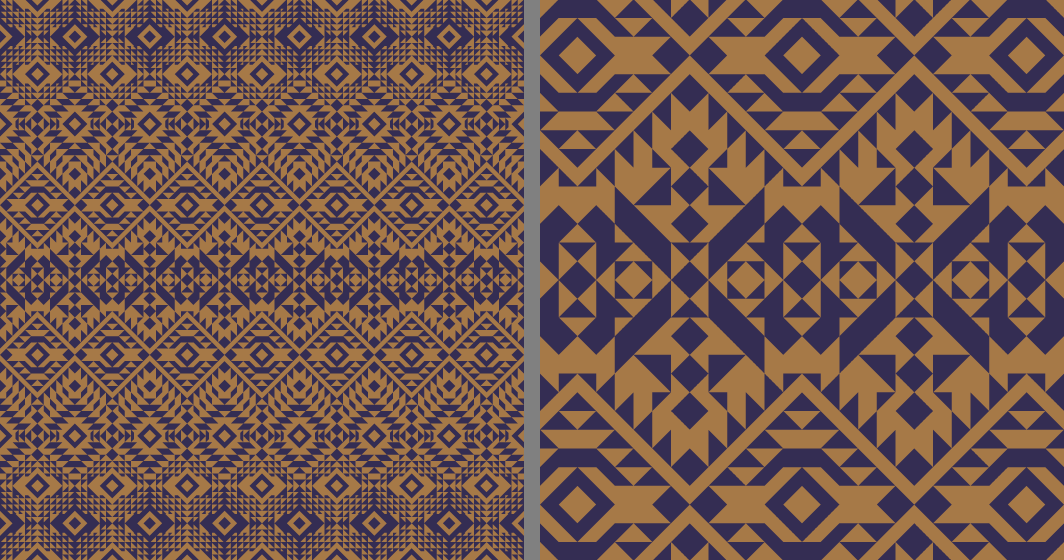
Left: the whole. Right: its middle third, enlarged.
Give the GLSL for this pattern, as a WebGL 2 fragment shader.

```glsl
#version 300 es
precision highp float;
// Two-colour woven geometric bands: seven mirrored columns of triangles and
// diamonds, folded about the middle row. Each band is a yes/no test on a
// 45-degree lattice, and the edges are smoothed by supersampling.

uniform vec2 u_resolution;
out vec4 fragColor;

const vec3 OCHRE = vec3(0.652, 0.475, 0.278);
const vec3 INDIGO = vec3(0.205, 0.175, 0.325);
const float REPEATS = 7.0;
const float PERIOD = 12.0;   // lattice units in one repeat
const int SAMPLES = 4;       // per axis

bool between(float x, float lo, float hi) {
  return x > lo && x < hi;
}

// Column of hourglasses, e is the distance from the column axis
bool hourglass(float e, float v) {
  return e < abs(mod(v, 2.0) - 1.0);
}

// Squares holding nested diamonds, separated by hourglass columns
bool middleBand(float u, float v) {
  float a = abs(u - 3.0);
  if (a > 2.0) return hourglass(min(u, 6.0 - u), v);
  float d = a + v;
  return d > 2.0 || (max(a, v) < 1.0 && d > 1.0);
}

// Outlined diamond: a ring, edge triangles and slanted bars in unit rows
bool barDiamond(float p, float q) {
  if (p + q < 2.0) return p + q > 1.0;
  float row = floor(q);
  float f = fract(q);
  if (between(p, 4.0 - row + f, 6.0 - row - f)) return true;
  if (row == 1.0) return between(p, 2.0 - f, 3.0 - f);
  return row == 2.0 && p < 2.0 - f;
}

// Upright columns of triangles and slanted bars hanging from a zigzag,
// beside a central string of small diamonds
bool barColumns(float w, float v) {
  if (w < 1.0) {
    float centre = v > 9.0 ? 10.0 : min(2.0 * floor(v * 0.5) + 1.0, 7.0);
    return w + abs(v - centre) < 1.0;
  }
  float f = fract(w);
  float drop = 11.0 - floor(w) - v;
  if (between(drop, f, 2.0 - f)) return true;
  return drop + f > 4.0 && mod(drop + f, 4.0) < 2.0;
}

// Tent between the middle band and the zigzag, with a wide triangle inside
bool tent(float w, float v) {
  float u = 6.0 - w;
  if (u < 1.0 && v < 5.0) return u > abs(v - 3.0);
  if (between(w, 1.0, 3.0)) {
    if (v < 4.0) return v - 2.0 < w - 1.0;
    if (v < 6.0) return v - 4.0 < 3.0 - w;
  }
  return barColumns(w, v);
}

// Saw-edged medallion of slanted bars, with arrowheads at its sides
bool sawDiamond(float p, float q) {
  if (p + q < 2.0) return p + q > 1.0;
  float row = floor(q);
  float f = fract(q);
  if (row == 0.0) return between(p, 2.5, 5.0) && fract(p) > q;
  return row < 6.0 && between(p, 3.0 - row + f, 5.0 - row + f);
}

// Fine right triangles gathered around rings on alternating centres
bool triangleQuilt(float u, float v) {
  float w = 6.0 - u;
  float h = abs(v - 39.0);
  float k = abs(6.0 - h);
  bool darkCentre = w + h < u + k;
  vec2 c = darkCentre ? vec2(w, h) : vec2(u, k);
  float d = c.x + c.y;
  if (d < 3.0) return between(d, 1.0, 2.0) != darkCentre;
  if (c.y < 1.5 && c.x < 4.0) return (d < 4.0) == darkCentre;
  vec2 f = fract(c);
  return darkCentre ? f.x + f.y < 1.15 : f.x + f.y > 1.0;
}

// Chooses the band; u runs from column axis to seam, v from the middle row
bool isIndigo(float u, float v) {
  float w = 6.0 - u;
  if (v < 2.0) return middleBand(u, v);
  float q = abs(v - 12.0);
  if (u + q < 6.0) return barDiamond(u, q);
  if (u + q < 7.0) return false;             // zigzag outline
  if (v < 12.0) return tent(w, v);

  // Toothed zigzag above the outlined diamonds
  if (u < 1.0 && between(v, 20.0, 29.0)) return hourglass(u, v);
  float below = 24.0 - v;
  if (below + floor(w) - fract(w) > 6.0) return barColumns(w, below);

  float rise = abs(v - 25.0);
  if (w + rise < 7.0) return sawDiamond(w, rise);
  return v > 25.0 && triangleQuilt(u, v);
}

void main() {
  float scale = REPEATS * PERIOD / u_resolution.x;
  float ink = 0.0;
  for (int j = 0; j < SAMPLES; j++) {
    for (int i = 0; i < SAMPLES; i++) {
      vec2 offset = (vec2(i, j) + 0.5) / float(SAMPLES) - 0.5;
      vec2 p = gl_FragCoord.xy + offset;
      float u = abs(mod(p.x * scale, PERIOD) - 0.5 * PERIOD);
      float v = abs(p.y - 0.5 * u_resolution.y) * scale;
      ink += isIndigo(u, v) ? 1.0 : 0.0;
    }
  }
  ink /= float(SAMPLES * SAMPLES);
  fragColor = vec4(mix(OCHRE, INDIGO, ink), 1.0);
}
```
